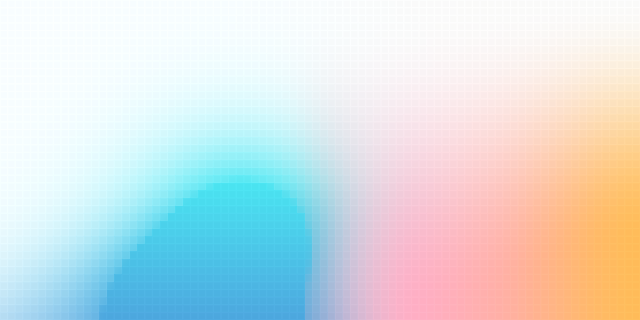
A WebGL 1 fragment shader for this background:

```glsl
precision highp float;
uniform vec2 u_resolution;

#define ROWS 42.0
#define CELL_SNAP 0.85
#define LINE_GLOW 0.016
#define HILL_X 0.633
#define HILL_LEAN 0.122
#define HILL_SIZE vec2(0.315, 0.435)
#define HALO_STRENGTH 0.88

const vec3 PAPER_COOL = vec3(0.972, 0.992, 1.0);
const vec3 PAPER_WARM = vec3(0.980, 0.980, 0.978);
const vec3 BLUE = vec3(0.30, 0.65, 0.87);
const vec3 CYAN = vec3(0.29, 0.90, 0.945);
const vec3 PINK = vec3(1.0, 0.68, 0.77);
const vec3 CORAL = vec3(1.0, 0.69, 0.61);
const vec3 ORANGE = vec3(1.0, 0.735, 0.35);

// Normalised radius of the leaning hill: 1 on its outline
float hillRadius(vec2 p) {
    float middle = HILL_X + HILL_LEAN * smoothstep(0.0, HILL_SIZE.y, p.y);
    return length((p - vec2(middle, 0.0)) / HILL_SIZE);
}

vec3 background(vec2 p) {
    vec3 color = mix(PAPER_COOL, PAPER_WARM, smoothstep(0.6, 1.5, p.x));

    // Cyan halo, tighter towards the top
    vec3 cool = mix(BLUE, CYAN, clamp(p.y / HILL_SIZE.y, 0.0, 1.0));
    float radius = hillRadius(p);
    float decay = 0.8 + 3.2 * p.y;
    float halo = HALO_STRENGTH * exp(-decay * max(radius - 1.0, 0.0));
    color = mix(color, cool, halo);

    // Grey seam between the cool and warm sides
    float seamX = (p.x - 1.03) / 0.11;
    float seam = exp(-seamX * seamX) * smoothstep(0.95, 0.4, p.y);
    color -= 0.05 * seam * vec3(0.0, 1.0, 0.9);

    // Warm glow from pink to orange, rising on the right
    vec3 warm = mix(PINK, CORAL, smoothstep(1.25, 1.72, p.x));
    warm = mix(warm, ORANGE, smoothstep(1.55, 2.0, p.x));
    float side = smoothstep(1.25, 2.0, p.x);
    float rise = 1.0 - smoothstep(0.25 * side, 0.95 + 0.05 * side, p.y);
    color = mix(color, warm, rise * smoothstep(0.88, 1.32, p.x));

    // Solid hill with a soft outline
    float hill = 1.0 - smoothstep(0.98, 1.03, radius);
    return mix(color, cool, hill);
}

void main() {
    vec2 p = gl_FragCoord.xy / u_resolution.y;

    // Mosaic cells
    vec2 grid = p * ROWS;
    vec2 center = (floor(grid) + 0.5) / ROWS;
    vec3 color = background(mix(p, center, CELL_SNAP));

    // Faint light lines between cells
    vec2 toLine = 0.5 - abs(fract(grid) - 0.5);
    float line = 1.0 - smoothstep(0.0, 0.16, min(toLine.x, toLine.y));
    color += LINE_GLOW * line;

    gl_FragColor = vec4(clamp(color, 0.0, 1.0), 1.0);
}
```
